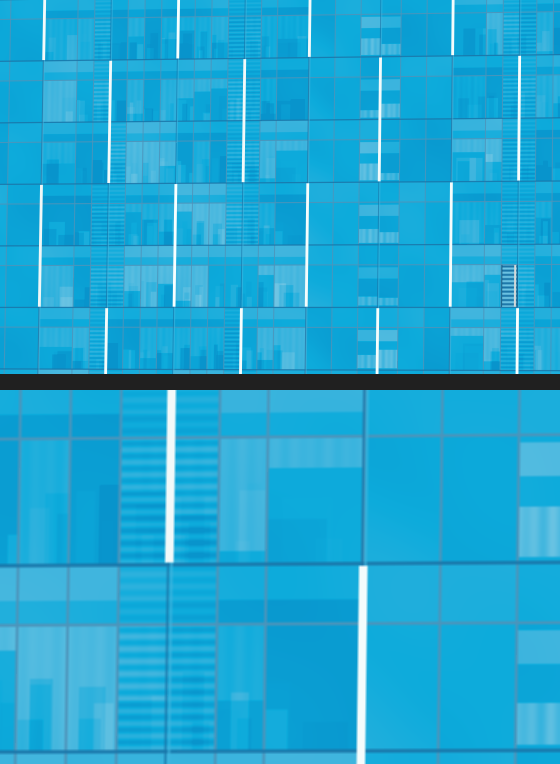
Top: the whole. Bottom: its middle third, enlarged.
Write a Shadertoy shader that draws this pattern.

```glsl
// Blue glass office facade: six floors of mullioned panes with staggered white fins.

// x in canvas widths; heights and line widths in canvas heights
const float BAY_EDGE[10] = float[10](-0.047, 0.074, 0.194, 0.314, 0.434,
  0.5495, 0.677, 0.806, 0.926, 1.046);
const float FLOOR_BASE = 0.178;
const vec2 FLOOR_HEIGHT = vec2(0.1645, 0.169); // left, right
const vec2 LEAN = vec2(0.0122, 0.005);         // left, right
const float TRANSOM = 0.68;                    // fraction of a floor
const float FIN_HALF = 0.0038;
const float MULLION_HALF = 0.0014;
const float SEAM_HALF = 0.0017;
const float BLUR = 0.0024;
const float SLATS = 15.0;                      // per floor

const vec3 DEEP = vec3(0.03, 0.58, 0.80);
const vec3 MID = vec3(0.05, 0.67, 0.86);
const vec3 PALE = vec3(0.25, 0.71, 0.87);
const vec3 HAZE = vec3(0.43, 0.77, 0.89);
const vec3 MULLION = vec3(0.30, 0.58, 0.73);
const vec3 SEAM = vec3(0.10, 0.46, 0.66);
const vec3 FIN = vec3(0.97, 1.0, 1.0);

float hash(vec2 p) {
  return fract(sin(dot(p, vec2(127.1, 311.7))) * 4375.85);
}

// Coverage of a line at distance d
float stroke(float d, float halfWidth, float blur) {
  return min(clamp((halfWidth - abs(d)) / blur + 0.5, 0.0, 1.0), 2.0 * halfWidth / blur);
}

float edge(float v, float at, float soft) {
  return smoothstep(at - soft, at + soft, v);
}

float band(float v, float lo, float hi, float soft) {
  return edge(v, lo, soft) * (1.0 - edge(v, hi, soft));
}

vec3 glass(float tone) {
  vec3 c = mix(DEEP, MID, clamp(tone / 0.3, 0.0, 1.0));
  c = mix(c, PALE, clamp((tone - 0.3) / 0.35, 0.0, 1.0));
  return mix(c, HAZE, clamp((tone - 0.65) / 0.35, 0.0, 1.0));
}

void mainImage(out vec4 fragColor, in vec2 fragCoord) {
  vec2 uv = fragCoord / iResolution.xy;
  float aspect = iResolution.x / iResolution.y;
  float blur = max(1.0 / iResolution.y, BLUR);

  // Slight perspective
  float x = uv.x - (uv.y - 0.5) * mix(LEAN.x, LEAN.y, uv.x);
  float storey = mix(FLOOR_HEIGHT.x, FLOOR_HEIGHT.y, uv.x);
  float f = (uv.y - FLOOR_BASE) / storey;
  float level = floor(f), v = f - level, soft = 0.7 * blur / storey;

  // Bay lookup; odd bays mirror even ones
  int slot = 0;
  for (int i = 1; i < 9; i++) if (x >= BAY_EDGE[i]) slot = i;
  int bay = slot - 1;
  float width = BAY_EDGE[slot + 1] - BAY_EDGE[slot];
  float m = (x - BAY_EDGE[slot]) / width;
  if ((bay & 1) == 1) m = 1.0 - m;
  width *= aspect;

  // Panes within the bay
  bool wide = bay == 4 || bay == 5;
  vec3 split = wide ? vec3(0.0, 0.36, 0.72)
    : vec3(bay == 1 || bay == 2 ? 0.25 : 0.0, 0.5, 0.75);
  int cell = int(dot(step(split, vec3(m)), vec3(1.0)));
  float lo = cell == 0 ? 0.0 : split[cell - 1];
  float hi = cell == 3 ? 1.0 : split[cell];
  float q = (m - lo) / (hi - lo);
  float softQ = 0.7 * blur / ((hi - lo) * width);
  float upper = edge(v, TRANSOM, soft), lower = 1.0 - upper;
  float room = hash(vec2(float(bay) + 3.0, level + 7.0));
  vec2 paneId = vec2(float(bay * 4 + cell), level + 21.0);
  float pane = hash(paneId);

  // Reflections and curtain folds as layered sines
  float tone = 0.03 * (sin(x * 17.0 + f * 1.3) + 0.6 * sin(x * 31.0 - f * 2.9 + 1.7)
    + 0.4 * sin(x * 53.0 + f * 5.1));
  float folds = sin(x * 610.0) + 0.7 * sin(x * 370.0 + 1.1);
  float slat = sin(f * 6.2832 * SLATS);
  if (wide || bay < 0) {
    tone += 0.12 + 0.2 * pane + 0.09 * upper;
    if (bay == 4 && cell == 1) tone += 0.15 * (1.0 - smoothstep(0.0, 0.7, v + 0.3 * q));
  } else {
    // Blinds and lit ceiling strips
    float drop = 0.75 * hash(paneId * 1.7 + 2.0) - 0.2;
    float blind = edge(v, drop, soft) * lower * step(0.28, pane);
    tone += 0.06 + 0.2 * room + 0.14 * pane;
    tone += blind * (0.14 + 0.3 * room + 0.03 * folds);
    tone += upper * mix(0.14 * room - 0.06, 0.18 + 0.16 * room, edge(v, 0.81, soft));
    // Upright furniture, dark or pale
    for (int k = 1; k < 4; k++) {
      vec2 id = paneId + float(k) * vec2(13.7, 5.3);
      float start = 0.8 * hash(id), size = 0.2 + 0.5 * hash(id + 3.1);
      float top = 0.12 + 0.32 * hash(id + 7.7);
      float shade = 0.5 * hash(id + 11.9) - 0.27;
      tone += shade * band(q, start, start + size, softQ) * band(v, 0.0, top, soft);
    }
  }
  if (cell == 3 && wide) {
    // Half-drawn curtains
    tone += 0.42 * band(v, 0.46, 0.64, soft) * (0.7 + 0.5 * pane);
    tone += band(v, 0.03, 0.14 + 0.2 * pane, soft) * (0.5 + 0.09 * folds);
  } else if (cell == 3 && pane > 0.2) {
    // Louvres
    tone = mix(tone, 0.28, 0.6) + slat * mix(0.18, 0.08, upper);
  }
  vec3 color = glass(tone);

  // One open vent
  if (bay == 6 && level == 0.0 && cell == 3) {
    vec3 vent = mix(SEAM, HAZE, 0.5 + 0.5 * slat);
    vent = mix(vent, FIN * 0.85, band(q, 0.78, 0.9, 0.04));
    vent = mix(SEAM * 0.75, vent, band(q, 0.08, 0.94, 0.04));
    color = mix(color, vent, lower);
  }

  // Mullions, transoms and floor seams
  float post = min(cell == 0 ? 1.0 : m - lo, cell == 3 ? 1.0 : hi - m) * width;
  color = mix(color, MULLION, 0.85 * stroke(post, MULLION_HALF, blur));
  color = mix(color, MULLION, 0.9 * stroke((v - TRANSOM) * storey, MULLION_HALF, blur));
  color = mix(color, SEAM, 0.85 * stroke(min(v, 1.0 - v) * storey, SEAM_HALF, blur));

  // Joints, with fins two floors tall on alternating ones
  float pairId = floor(f * 0.5);
  float along = (f - 2.0 * pairId) * storey;
  float finEnd = min(along, 2.0 * storey - along);
  for (int k = 0; k < 2; k++) {
    float d = (x - BAY_EDGE[slot + k]) * aspect, joint = float(bay + k);
    color = mix(color, SEAM, 0.65 * stroke(d + 0.001, MULLION_HALF, blur));
    color = mix(color, PALE, 0.6 * stroke(d - 0.002, MULLION_HALF, blur));
    if (mod(joint + pairId, 2.0) < 0.5) {
      float ends = clamp((finEnd - 0.002) / blur + 0.5, 0.0, 1.0);
      float wear = 0.97 + 0.03 * hash(vec2(joint, pairId));
      color = mix(color, FIN * wear, ends * stroke(d, FIN_HALF, blur));
    }
  }
  fragColor = vec4(color, 1.0);
}
```
